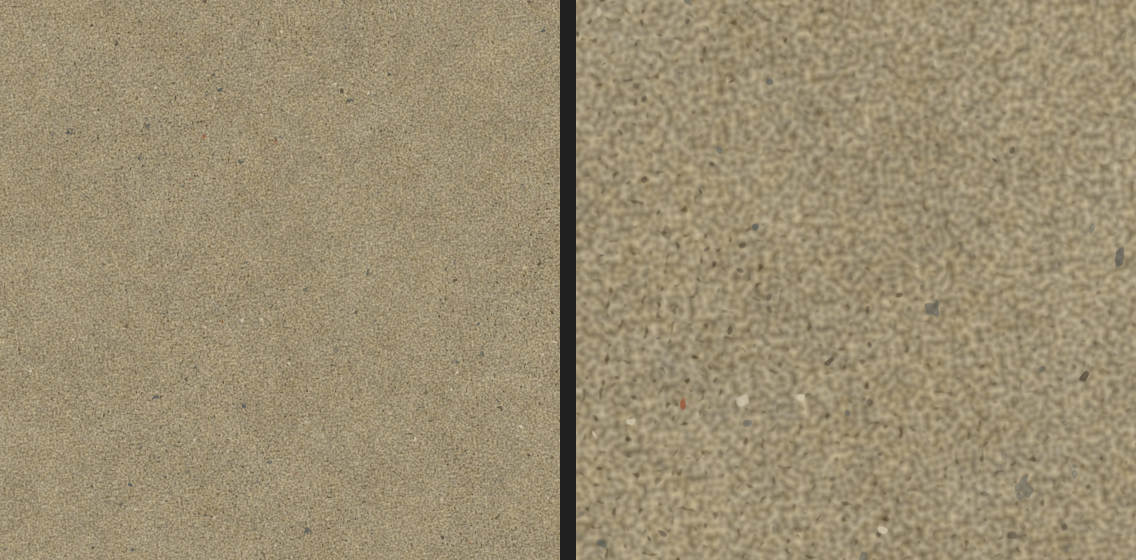
Left: the whole. Right: its middle third, enlarged.
Write a Shadertoy shader that draws this texture.

```glsl
const vec3 SAND = vec3(0.620, 0.568, 0.455);
const vec3 WARM_SHIFT = vec3(0.022, 0.004, -0.026);
const vec3 DARK_GRIT = vec3(0.29, 0.25, 0.20);
const vec3 SLATE_GRIT = vec3(0.31, 0.33, 0.33);
const vec3 PALE_GRIT = vec3(0.84, 0.80, 0.70);
const vec3 RUST_GRIT = vec3(0.60, 0.31, 0.20);

const float GRAIN_SCALE = 250.0;     // cells across the canvas
const float COARSE_SCALE = 150.0;
const float CLUMP_SCALE = 70.0;
const float MOTTLE_SCALE = 26.0;
const float CLOUD_SCALE = 7.0;
const float GRAIN_CONTRAST = 0.180;
const float COARSE_CONTRAST = 0.075;
const float CLUMP_CONTRAST = 0.040;
const float MOTTLE_CONTRAST = 0.036;
const float CLOUD_CONTRAST = 0.026;
const float PIT_DEPTH = 0.14;
const float FINE_TINT = 0.75;
const float BROAD_TINT = 0.45;

uint mixBits(uint n) {
    n = n * 747796405u + 2891336453u;
    n = ((n >> ((n >> 28u) + 4u)) ^ n) * 277803737u;
    return (n >> 22u) ^ n;
}

float hash(vec2 cell, float seed) {
    ivec3 k = ivec3(vec3(cell, seed));
    uint n = mixBits(uint(k.x) + mixBits(uint(k.y) + mixBits(uint(k.z))));
    return float(n >> 8u) / 16777216.0;
}

mat2 rotation(float angle) {
    float c = cos(angle), s = sin(angle);
    return mat2(c, s, -s, c);
}

float cornerSlope(vec2 cell, vec2 offset, float seed) {
    float angle = 6.28319 * hash(cell, seed);
    return dot(vec2(cos(angle), sin(angle)), offset);
}

float gradientNoise(vec2 p, float seed) {
    p = rotation(0.6 + seed) * p;
    vec2 cell = floor(p), f = p - cell;
    vec2 w = f * f * f * (f * (f * 6.0 - 15.0) + 10.0);
    vec2 e = vec2(1.0, 0.0);
    float low = mix(cornerSlope(cell, f, seed),
                    cornerSlope(cell + e.xy, f - e.xy, seed), w.x);
    float high = mix(cornerSlope(cell + e.yx, f - e.yx, seed),
                     cornerSlope(cell + e.xx, f - e.xx, seed), w.x);
    return mix(low, high, w.y);
}

// Coverage of scattered, stretched specks, at most one per cell
float specks(vec2 uv, float scale, float chance, float radius, float seed) {
    vec2 p = rotation(seed) * uv * scale;
    vec2 cell = floor(p);
    vec2 centre = 0.3 + 0.4 * vec2(hash(cell, seed), hash(cell, seed + 1.0));
    vec2 d = rotation(6.28319 * hash(cell, seed + 2.0)) * (p - cell - centre);
    d.y *= 1.0 + 1.2 * hash(cell, seed + 3.0);
    float size = radius * mix(0.4, 1.0, hash(cell, seed + 4.0));
    float ragged = 1.3 * size * gradientNoise(uv * GRAIN_SCALE * 0.8, seed);
    float soft = 0.6 * scale / iResolution.y + 0.0008 * scale;
    float shape = 1.0 - smoothstep(-soft, soft, length(d) + ragged - size);
    float strength = mix(0.35, 1.0, hash(cell, seed + 5.0));
    return shape * strength * step(hash(cell, seed + 6.0), chance);
}

void mainImage(out vec4 fragColor, in vec2 fragCoord) {
    vec2 uv = fragCoord / iResolution.y;

    // Grit gathers in loose patches
    float patches = gradientNoise(uv * 3.3, 7.0) + 0.5 * gradientNoise(uv * 9.0, 8.0);
    float density = mix(0.35, 1.7, smoothstep(-0.35, 0.45, patches));

    // Layers of sand from broad clouds to single grains
    float light = CLOUD_CONTRAST * gradientNoise(uv * CLOUD_SCALE, 1.0)
                + MOTTLE_CONTRAST * gradientNoise(uv * MOTTLE_SCALE, 2.0)
                + CLUMP_CONTRAST * gradientNoise(uv * CLUMP_SCALE, 3.0)
                + COARSE_CONTRAST * gradientNoise(uv * COARSE_SCALE, 10.0)
                + GRAIN_CONTRAST * gradientNoise(uv * GRAIN_SCALE, 4.0);

    // Small shaded gaps between grains
    float gap = gradientNoise(uv * GRAIN_SCALE * 0.8, 9.0);
    light -= PIT_DEPTH * smoothstep(0.26, 0.60, gap) * mix(1.0, density, 0.6);

    // Ochre and grey minerals, both grain by grain and in drifts
    float fineTint = gradientNoise(uv * GRAIN_SCALE * 0.85, 5.0)
                   + gradientNoise(uv * CLUMP_SCALE, 11.0);
    float broadTint = gradientNoise(uv * CLOUD_SCALE * 1.7, 6.0)
                    + 0.6 * gradientNoise(uv * MOTTLE_SCALE, 12.0);
    float tint = FINE_TINT * fineTint + BROAD_TINT * broadTint;
    vec3 color = SAND + light * vec3(1.0, 0.99, 0.92) + tint * WARM_SHIFT;

    // Scattered grit, from fine to coarse
    color = mix(color, DARK_GRIT, 0.65 * specks(uv, 96.0, 0.08 * density, 0.23, 20.0));
    color = mix(color, SLATE_GRIT, 0.65 * specks(uv, 70.0, 0.05 * density, 0.21, 30.0));
    color = mix(color, DARK_GRIT, 0.80 * specks(uv, 42.0, 0.026 * density, 0.21, 40.0));
    color = mix(color, SLATE_GRIT, 0.85 * specks(uv, 36.0, 0.026 * density, 0.20, 50.0));
    color = mix(color, PALE_GRIT, 0.90 * specks(uv, 66.0, 0.018 * density, 0.24, 60.0));
    color = mix(color, RUST_GRIT, 0.75 * specks(uv, 44.0, 0.004 * density, 0.19, 70.0));

    fragColor = vec4(color, 1.0);
}
```
